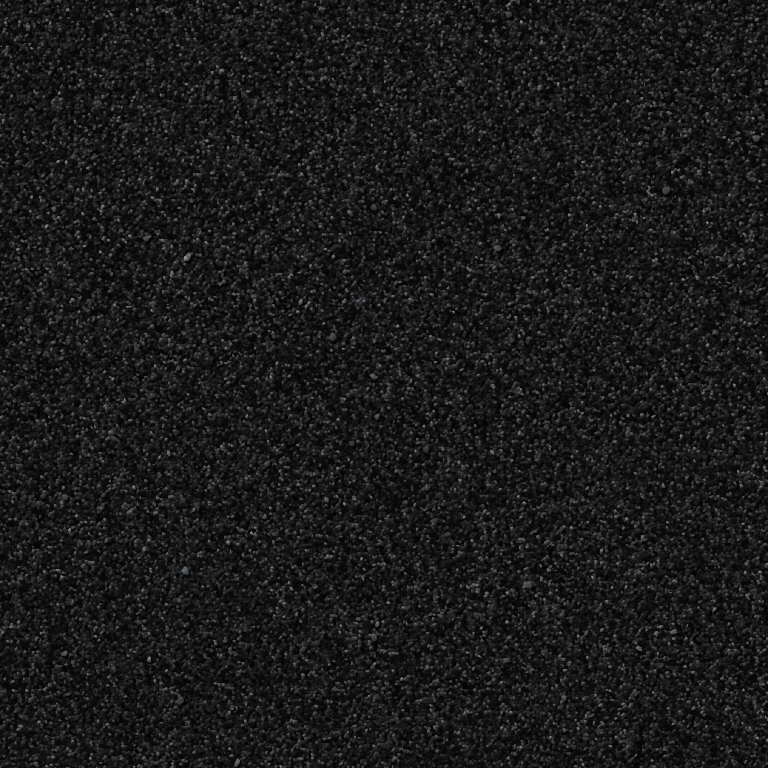
This texture is drawn by a three.js fragment shader. Its source:

```glsl
// Dark asphalt: a bed of fine, side-lit mineral grains with sparse blunt chips.
// Grains are soft cellular noise with uneven sizes and widely spread tones; chips
// are faceted distance shapes scattered in jittered cells, each with a small shadow.

varying vec2 vUv;

const float GRAIN_CELLS = 270.0;      // grains across the canvas
const float GRAIN_SHARPNESS = 7.0;    // hardness of the borders between grains
const float GRAIN_STRETCH = 1.0;      // elongation of single grains
const float SIZE_VARIETY = 0.25;      // how far large grains crowd out small ones
const float GRAIN_RELIEF = 0.9;       // strength of side lighting on grains
const float GAP_TONE = 0.65;          // brightness left between grains
const float BASE_TONE = 0.018;        // deepest tar
const float TONE_SPREAD = 0.102;      // scale of the grain tones
const float TONE_CURVE = 0.86;        // below 1 tames the brightest grains
const float TINT_AMOUNT = 0.10;       // warm to cool drift between grains
const float MOTTLE_AMOUNT = 0.03;     // broad unevenness of the surface
const float EDGE_SOFTNESS = 0.0011;   // chip outline blur, in canvas units
const float SHADOW_STRENGTH = 0.7;
const vec2 LIGHT_DIR = vec2(-0.55, 0.835);
const vec3 NEUTRAL = vec3(0.985, 0.995, 1.01);
const vec3 COOL_SHIFT = vec3(-1.0, 0.0, 1.2);
const vec3 CHIP_COLOUR = vec3(0.36, 0.37, 0.37);

vec3 hash3(vec2 p) {
  vec3 q = fract(p.xyx * vec3(0.1031, 0.1030, 0.0973));
  q += dot(q, q.yxz + 33.33);
  return fract((q.xxy + q.yzz) * q.zyx);
}

// Broad patches from layered, warped sines, about -1 to 1.
float mottle(vec2 p) {
  float sum = 0.0;
  float weight = 0.5;
  for (int i = 0; i < 4; i++) {
    p = mat2(0.8, 0.6, -0.6, 0.8) * p * 1.7 + 2.3;
    sum += weight * sin(p.x + 1.4 * sin(p.y)) * cos(p.y * 0.8);
    weight *= 0.7;
  }
  return sum;
}

// Grain bed: blends the tones of the nearest seeds and darkens the gaps.
vec3 grainBed(vec2 uv) {
  vec2 p = uv * GRAIN_CELLS;
  vec2 cell = floor(p);
  float total = 0.0;
  float tone = 0.0;
  float tint = 0.0;
  float nearest = 4.0;
  for (int y = -1; y <= 1; y++) {
    for (int x = -1; x <= 1; x++) {
      vec2 id = cell + vec2(float(x), float(y));
      vec3 place = hash3(id);
      vec3 look = hash3(id + 317.0);
      vec2 away = p - id - place.xy;
      float turn = place.z * 6.2832;
      float along = dot(away, vec2(cos(turn), sin(turn)));
      float d2 = dot(away, away) + GRAIN_STRETCH * along * along;
      float weight = exp(-GRAIN_SHARPNESS * (d2 - SIZE_VARIETY * look.z));
      float bright = pow(-log(1.0 - 0.992 * look.x), TONE_CURVE);
      float lit = 1.0 + GRAIN_RELIEF * dot(away, LIGHT_DIR);
      tone += weight * bright * max(lit, 0.1);
      tint += weight * (look.y - 0.5);
      total += weight;
      nearest = min(nearest, d2);
    }
  }
  float gap = mix(1.0, GAP_TONE, smoothstep(0.3, 1.0, sqrt(nearest)));
  float value = BASE_TONE + TONE_SPREAD * gap * tone / total;
  return value * (NEUTRAL + TINT_AMOUNT * COOL_SHIFT * tint / total);
}

// Signed distance to a blunt five-sided stone, flattened along one axis.
float chipDistance(vec2 p, float radius, vec3 seed) {
  float turn = seed.x * 6.2832;
  vec2 axis = vec2(cos(turn), sin(turn));
  vec2 q = vec2(dot(p, axis), dot(p, vec2(-axis.y, axis.x)) * (1.1 + 0.6 * seed.y));
  float d = length(q) - radius;
  for (int i = 0; i < 5; i++) {
    float angle = 1.2566 * float(i) + 0.3 * sin(seed.z * 17.0 + float(i) * 2.4);
    float reach = radius * (0.85 + 0.14 * sin(seed.y * 23.0 + float(i) * 3.1));
    d = max(d, dot(q, vec2(cos(angle), sin(angle))) - reach);
  }
  return d;
}

// Scatters one size class of chips over the colour beneath.
vec3 addChips(vec3 colour, vec2 uv, float cells, float chance, vec2 sizes, vec2 tones) {
  vec2 cell = floor(uv * cells);
  vec3 bed = colour;
  for (int y = -1; y <= 1; y++) {
    for (int x = -1; x <= 1; x++) {
      vec2 id = cell + vec2(float(x), float(y));
      vec3 place = hash3(id + cells * 7.0);
      vec3 seed = hash3(id + cells * 13.0);
      vec2 away = uv - (id + place.xy) / cells;
      float radius = mix(sizes.x, sizes.y, seed.z * seed.z);
      float present = step(place.z, chance);
      float bodyDist = chipDistance(away, radius, seed);
      float shadowDist = chipDistance(away + LIGHT_DIR * radius * 0.7, radius * 1.1, seed);
      float shadow = 1.0 - smoothstep(-EDGE_SOFTNESS, 2.0 * EDGE_SOFTNESS, shadowDist);
      float cover = 1.0 - smoothstep(-EDGE_SOFTNESS, EDGE_SOFTNESS, bodyDist);
      float lit = 1.0 + 0.4 * dot(away, LIGHT_DIR) / radius;
      vec3 face = CHIP_COLOUR * mix(tones.x, tones.y, seed.y) * lit;
      face *= 1.0 + TINT_AMOUNT * COOL_SHIFT * (seed.x - 0.4);
      colour *= 1.0 - SHADOW_STRENGTH * shadow * present;
      colour = mix(colour, face + 0.4 * bed, cover * present);
    }
  }
  return colour;
}

void main() {
  float unevenness = mottle(vUv * 5.0);
  vec3 colour = grainBed(vUv) * (1.0 + MOTTLE_AMOUNT * unevenness);
  colour = addChips(colour, vUv, 64.0, 0.13, vec2(0.0017, 0.0034), vec2(0.4, 0.85));
  colour = addChips(colour, vUv, 23.0, 0.14, vec2(0.0034, 0.0066), vec2(0.5, 0.95));
  gl_FragColor = vec4(colour, 1.0);
}
```
